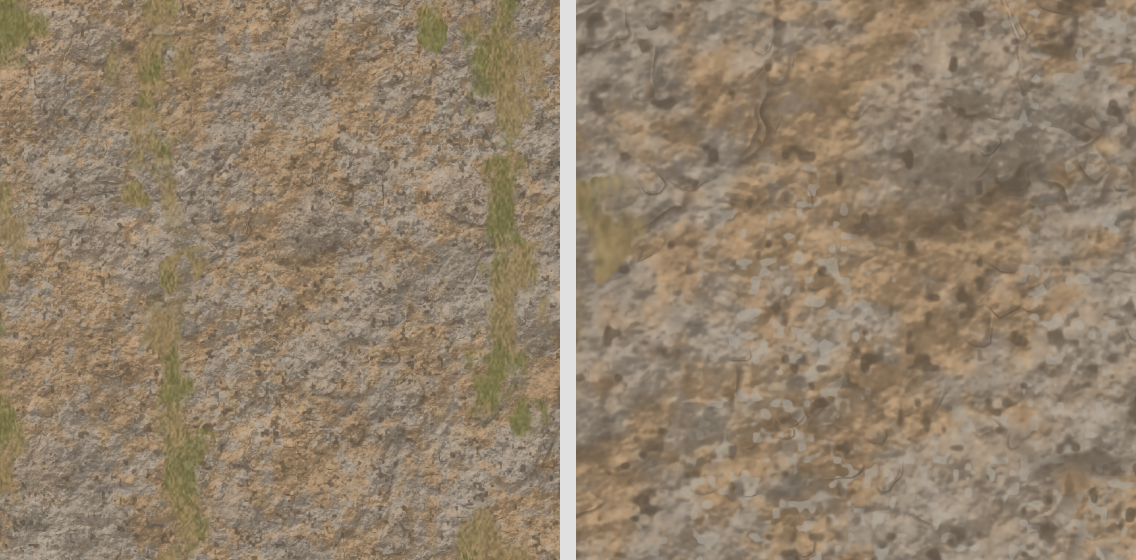
Left, the full canvas; right, a detail of the centre.
Reproduce this texture procedurally as a Shadertoy shader.

```glsl
#define RELIEF 0.080
#define GRIT 0.026
#define LIGHT_DIR vec2(-0.45, 0.89)
#define SHADE_STRENGTH 0.175
#define GRAIN 0.26
#define GRASS_WIDTH 0.042
#define GREY_ROCK vec3(0.575, 0.527, 0.470)
#define OCHRE_ROCK vec3(0.605, 0.508, 0.398)
#define LICHEN vec3(0.690, 0.665, 0.620)
#define CREVICE vec3(0.330, 0.285, 0.235)
#define GREEN_GRASS vec3(0.450, 0.440, 0.265)
#define DRY_GRASS vec3(0.580, 0.490, 0.350)

vec2 hash22(vec2 p) {
    vec3 q = fract(p.xyx * vec3(0.1031, 0.1030, 0.0973));
    q += dot(q, q.yzx + 33.33);
    return fract((q.xx + q.yz) * q.zy);
}

float noise(vec2 p) {
    vec2 i = floor(p), f = fract(p);
    f = f * f * (3.0 - 2.0 * f);
    float low = mix(hash22(i).x, hash22(i + vec2(1, 0)).x, f.x);
    float high = mix(hash22(i + vec2(0, 1)).x, hash22(i + vec2(1, 1)).x, f.x);
    return mix(low, high, f.y);
}

float fbm(vec2 p, int octaves) {
    float sum = 0.0, amp = 0.5;
    for (int i = 0; i < octaves; i++) {
        sum += amp * noise(p);
        p = mat2(1.6, 1.2, -1.2, 1.6) * p + 7.3;
        amp *= 0.5;
    }
    return sum;
}

// Scattered blocky stones: x = height, y = shadow under them, z = coverage
vec3 stones(vec2 p, float scale, float density) {
    vec2 cell = floor(p * scale);
    vec3 best = vec3(0);
    for (int j = -1; j <= 1; j++)
    for (int i = -1; i <= 1; i++) {
        vec2 id = cell + vec2(i, j);
        vec2 place = hash22(id + scale), kind = hash22(id + scale + 57.0);
        if (kind.x > density) continue;
        float angle = 6.28 * fract(place.x * 7.0 + place.y * 3.0);
        float c = cos(angle), s = sin(angle);
        vec2 offset = p * scale - id - 0.2 - 0.6 * place;
        vec2 q = abs(mat2(c, s, -s, c) * offset) * vec2(0.9, 1.3);
        float radius = 0.28 + 0.27 * kind.y;
        float d = mix(length(q), max(q.x, q.y) + 0.3 * min(q.x, q.y), 0.6) / radius;
        float dome = 1.0 - smoothstep(0.5, 1.03, d);
        float shadow = smoothstep(0.93, 1.02, d) * (1.0 - smoothstep(1.02, 1.3, d));
        shadow *= smoothstep(-0.2, 0.7, dot(offset, vec2(0.45, -0.89)) / radius);
        best = max(best, vec3(dome * radius / scale, shadow, 1.0 - smoothstep(0.9, 1.0, d)));
    }
    return best;
}

// Cliff surface: x = height, y = crevice darkness, z = boulder coverage
vec3 cliff(vec2 p) {
    vec2 warped = p + 0.045 * (vec2(noise(p * 7.0), noise(p * 7.0 + 31.0)) - 0.5);
    warped += 0.020 * (vec2(noise(p * 28.0), noise(p * 28.0 + 13.0)) - 0.5);
    warped += 0.007 * (vec2(noise(p * 90.0), noise(p * 90.0 + 17.0)) - 0.5);
    vec3 large = stones(warped + 0.37, 8.0, 0.35);
    vec3 medium = stones(warped, 17.0, 0.50);
    vec3 small = stones(warped, 41.0, 0.55);

    // Long, mostly upright fractures
    float seam = abs(noise(warped * vec2(13.0, 5.0) + 3.7) - 0.5);
    float crack = 1.0 - smoothstep(0.0, 0.04, seam);
    crack *= smoothstep(0.48, 0.68, noise(p * 9.0 + 20.0));

    float height = RELIEF * fbm(p * 11.0, 6) + GRIT * fbm(p * 50.0 + 3.0, 4);
    height += 0.045 * noise(warped * vec2(7.0, 2.5));
    height += 0.26 * large.x + 0.28 * medium.x + 0.26 * small.x - 0.004 * crack;
    float gaps = max(0.8 * large.y, max(0.75 * medium.y, 0.6 * small.y));
    gaps = max(gaps, 0.6 * crack) * smoothstep(0.3, 0.62, fbm(p * 36.0 + 5.0, 3));
    return vec3(height, gaps, large.z);
}

// Grass grows in broken upright gullies, with a few loose tufts
float grassCover(vec2 p) {
    float ragged = fbm(p * vec2(30.0, 20.0), 5) - 0.47;
    float cover = stones(p + 0.06 * ragged, 10.0, 0.07).z * smoothstep(-0.12, 0.08, ragged);
    for (int i = 0; i < 4; i++) {
        if (i == 2) continue;
        float k = float(i);
        float center = 0.01 + 0.285 * k + 0.10 * (noise(vec2(p.y * 5.0, k * 9.0)) - 0.5);
        float patchy = noise(vec2(p.y * 5.5 + 2.0, k * 5.0 + 40.0));
        float width = GRASS_WIDTH * (0.3 + 1.5 * patchy * patchy);
        float edge = abs(p.x - center) / width + 3.6 * ragged;
        cover = max(cover, (1.0 - smoothstep(0.2, 1.2, edge)) * smoothstep(0.25, 0.55, patchy));
    }
    return cover;
}

void mainImage(out vec4 fragColor, in vec2 fragCoord) {
    vec2 p = fragCoord / iResolution.y;

    // Relief lighting
    float e = 0.0015;
    vec3 rock = cliff(p);
    vec2 slope = vec2(cliff(p + vec2(e, 0)).x, cliff(p + vec2(0, e)).x) - rock.x;
    float lit = -dot(slope / e, LIGHT_DIR);
    lit = 1.5 * lit / (1.0 + abs(lit));

    // Ochre staining over grey stone
    float stain = fbm(p * 6.0 + 11.0, 5) + 0.8 * (fbm(p * 48.0, 4) - 0.47);
    float ochre = smoothstep(0.32, 0.64, stain) * (1.0 - 0.65 * rock.z);
    vec3 color = mix(GREY_ROCK, OCHRE_ROCK, ochre);
    color *= 0.92 + 0.16 * fbm(p * 13.0 + 70.0, 3);
    color *= 1.0 + SHADE_STRENGTH * lit;
    color *= 1.0 + GRAIN * (0.5 * noise(p * 140.0) + 0.5 * noise(p * 290.0 + 4.0) - 0.5);

    // Pale lichen flecks, dark pits and crevices
    float fleck = smoothstep(0.58, 0.74, 0.55 * noise(p * 150.0) + 0.45 * noise(p * 270.0));
    fleck *= smoothstep(0.36, 0.60, fbm(p * 11.0 + 90.0, 4));
    color = mix(color, LICHEN, 0.6 * fleck);
    float pit = smoothstep(0.64, 0.84, 0.55 * noise(p * 75.0 + 8.0) + 0.45 * noise(p * 190.0));
    color = mix(color, CREVICE, max(0.6 * pit, 0.8 * rock.y));

    // Fine upright blades, green to dry
    float lean = 0.03 * noise(p * 22.0);
    float blades = noise((p + vec2(lean, 0)) * vec2(240.0, 90.0));
    blades = 0.5 * blades + 0.5 * noise(p * vec2(290.0, 190.0));
    float dry = smoothstep(0.34, 0.60, fbm(p * 12.0 + 25.0, 4) + 0.3 * (blades - 0.5));
    vec3 grass = mix(GREEN_GRASS, DRY_GRASS, 0.1 + 0.75 * dry) * (0.78 + 0.44 * blades);
    color = mix(color, grass, 0.85 * grassCover(p));

    fragColor = vec4(color, 1.0);
}
```
